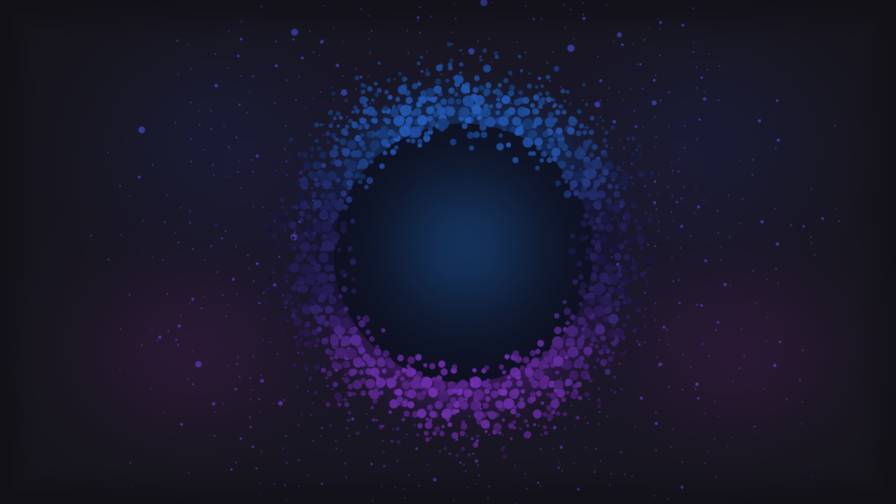
Reproduce this background procedurally as a Shadertoy shader.

```glsl
// A ring of packed dots, blue above and violet below, around a glowing dark disc.

const vec2 ringCenter = vec2(0.03, -0.002);
const float holeRadius = 0.257;

vec2 hash2(vec2 p) {
    vec3 q = fract(p.xyx * vec3(0.1031, 0.1030, 0.0973));
    q += dot(q, q.yzx + 33.33);
    return fract((q.xx + q.yz) * q.zy);
}

float blob(vec2 p, vec2 center, vec2 size) {
    vec2 q = (p - center) / size;
    return exp(-dot(q, q));
}

// Indigo on the sides, blue at the top, violet at the bottom
vec3 ringTint(vec2 q) {
    float rise = q.y / max(length(q), 0.001);
    vec3 side = vec3(0.14, 0.125, 0.35);
    vec3 pole = rise > 0.0 ? vec3(0.13, 0.34, 0.70) : vec3(0.43, 0.18, 0.68);
    return mix(side, pole, smoothstep(0.1, 1.0, abs(rise)));
}

// One layer of jittered dots in staggered rows, thinning away from the rim
vec3 addRingDots(vec3 col, vec2 q, float scale, float jitter, vec2 inner, vec2 outer, float amount) {
    vec2 g = q * scale * vec2(1.0, 1.12);
    float pixel = 1.0 / iResolution.y;
    for (int j = -1; j <= 1; j++) {
        float row = floor(g.y) + float(j);
        float shift = 0.5 * mod(row, 2.0);
        for (int i = -1; i <= 1; i++) {
            vec2 id = vec2(floor(g.x - shift) + float(i), row);
            vec2 seed = id + scale + 200.0;
            vec2 rnd = hash2(seed);
            vec2 look = hash2(seed + 57.0);
            vec2 c = id + 0.5 + vec2(shift, 0.0) + jitter * (rnd - 0.5);
            c /= scale * vec2(1.0, 1.12);

            float d = length(c) - holeRadius;
            float density = amount * smoothstep(inner.x, inner.y, d)
                          * (1.0 - smoothstep(outer.x, outer.y, d));
            float shown = step(look.x, density);
            float radius = mix(0.25, 0.5, look.y) / scale
                         * mix(1.0, 0.6, smoothstep(0.03, 0.15, abs(d)));
            float cover = shown * (1.0 - smoothstep(-pixel, pixel, length(q - c) - radius));

            float light = mix(0.65, 1.08, rnd.y) * mix(1.0, 0.65, smoothstep(0.05, 0.18, d));
            col = mix(col, ringTint(c) * light, cover * 0.9);
        }
    }
    return col;
}

// Sparse specks: one candidate in each cell
vec3 addSpecks(vec3 col, vec2 p, float scale, float amount, float size, float light) {
    vec2 id = floor(p * scale);
    vec2 rnd = hash2(id + scale + 300.0);
    vec2 look = hash2(id + scale + 411.0);
    vec2 c = (id + 0.2 + 0.6 * rnd) / scale;
    float pixel = 1.0 / iResolution.y;
    float r = length(c - ringCenter);
    float near = smoothstep(0.27, 0.33, r) * (1.0 - smoothstep(0.35, 0.85, r));
    float radius = size * mix(0.6, 1.2, look.y);
    float cover = 1.0 - smoothstep(-pixel, pixel, length(p - c) - radius);
    vec3 tint = mix(vec3(0.38, 0.20, 0.72), vec3(0.24, 0.27, 0.75), smoothstep(-0.2, 0.2, c.y));
    return mix(col, tint, cover * light * step(look.x, amount * near));
}

void mainImage(out vec4 fragColor, in vec2 fragCoord) {
    vec2 p = (fragCoord - 0.5 * iResolution.xy) / iResolution.y;
    vec2 q = p - ringCenter;
    float r = length(q);
    float pixel = 1.0 / iResolution.y;

    // Backdrop with blue haze above and plum haze below on both sides
    vec3 col = vec3(0.083, 0.080, 0.105);
    col += vec3(0.020, 0.010, 0.065) * blob(p, ringCenter, vec2(0.62, 0.46));
    vec2 mirrored = vec2(abs(p.x - 0.03), p.y);
    col += vec3(0.008, 0.018, 0.065) * blob(mirrored, vec2(0.50, 0.23), vec2(0.22, 0.19));
    col += vec3(0.068, 0.012, 0.070) * blob(mirrored, vec2(0.55, -0.20), vec2(0.20, 0.16));

    // Soft light under the dots
    float beyond = max(r - holeRadius, 0.0);
    col = mix(col, ringTint(q) * 0.55, 0.75 * exp(-beyond * beyond / 0.0032));

    // Dark disc with a blue core
    vec3 disc = vec3(0.052, 0.056, 0.115);
    disc += vec3(0.025, 0.135, 0.235) * blob(p, vec2(0.035, 0.012), vec2(0.155));
    col = mix(col, disc, 1.0 - smoothstep(-pixel, pixel, r - holeRadius));

    // Scattered specks, then ring dots from fine to coarse
    col = addSpecks(col, p, 42.0, 0.40, 0.0016, 0.55);
    col = addSpecks(col, p, 25.0, 0.24, 0.0028, 0.8);
    col = addSpecks(col, p, 11.0, 0.14, 0.0075, 0.75);
    col = addRingDots(col, q, 66.0, 0.7, vec2(-0.065, 0.01), vec2(0.06, 0.18), 0.65);
    col = addRingDots(col, q, 43.0, 0.4, vec2(-0.003, 0.003), vec2(0.0, 0.16), 1.0);

    // Darkened frame
    vec2 edge = 0.5 * iResolution.xy / iResolution.y - abs(p);
    col *= mix(0.82, 1.0, smoothstep(0.0, 0.09, min(edge.x, edge.y)));
    fragColor = vec4(col, 1.0);
}
```
